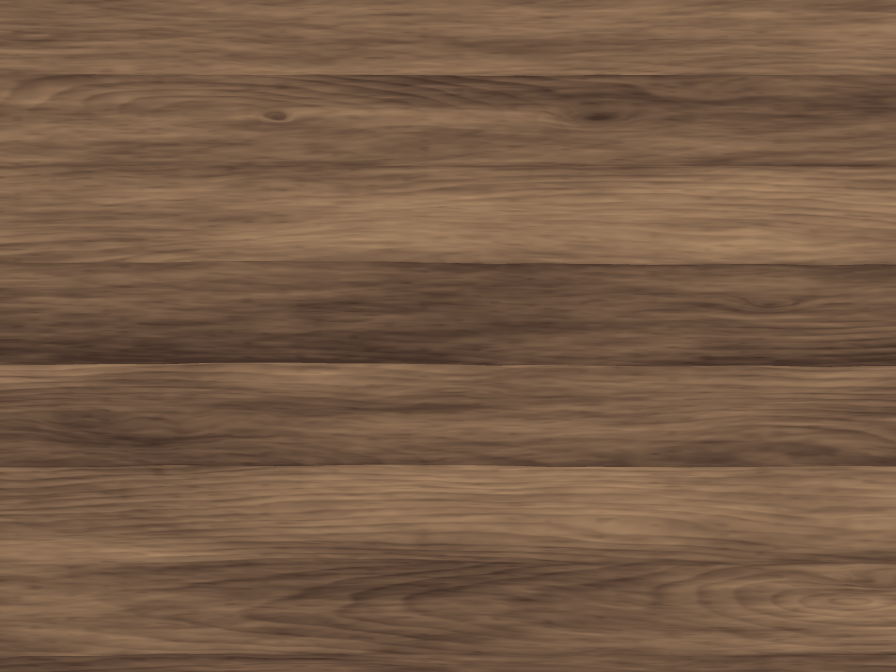
This texture is drawn by a Shadertoy shader. Its source:

```glsl
const vec3 DARK_WALNUT = vec3(0.300, 0.220, 0.175);
const vec3 LIGHT_WALNUT = vec3(0.620, 0.490, 0.370);
const float FIRST_EDGE = 0.036;
const float PLANK_HEIGHT = 0.1405;
const float RING_SPACING = 0.0105;
const float RING_DEPTH = 0.31;
const float RING_REACH = 0.65;
const float CLOUD_DEPTH = 0.95;
const float FIBRE_DEPTH = 0.62;
const float HAIR_DEPTH = 0.22;
const float PORE_DEPTH = 0.13;
const float SEAM_DEPTH = 0.34;
const float SEAM_WIDTH = 0.004;
const float SEAM_WOBBLE = 0.012;
const int SMOOTHING = 3;

// Per plank, bottom to top: tone, tone lean upwards, ring centre x, ring centre y
const vec4 PLANKS[8] = vec4[8](
    vec4(0.33,  0.00, 0.40, -0.09), vec4(0.54, -0.06, 1.27, 0.01),
    vec4(0.61,  0.05, 0.60, -0.20), vec4(0.50,  0.30, 0.25, -0.10),
    vec4(0.28,  0.10, 1.14, 0.12),  vec4(0.67,  0.00, 0.90, -0.15),
    vec4(0.44, -0.08, 0.30, 0.01),  vec4(0.62,  0.10, 0.10, 0.09));

// Knots: centre and radii
const vec4 KNOTS[5] = vec4[5](
    vec4(1.270, 0.136, 0.070, 0.014), vec4(0.250, 0.352, 0.200, 0.036),
    vec4(1.140, 0.547, 0.050, 0.012), vec4(0.885, 0.825, 0.050, 0.012),
    vec4(0.410, 0.825, 0.020, 0.008));

float hash(vec2 p) {
    vec3 q = fract(vec3(p.xyx) * 0.1031);
    q += dot(q, q.yzx + 33.33);
    return fract((q.x + q.y) * q.z);
}

float noise(vec2 p) {
    vec2 i = floor(p), f = fract(p);
    f = f * f * (3.0 - 2.0 * f);
    return mix(mix(hash(i), hash(i + vec2(1, 0)), f.x),
               mix(hash(i + vec2(0, 1)), hash(i + vec2(1, 1)), f.x), f.y);
}

// Layered noise centred on zero
float cloud(vec2 p) {
    float sum = 0.0, weight = 0.5;
    for (int i = 0; i < 4; i++) {
        sum += weight * (noise(p) - 0.5);
        p = p * 2.03 + 17.3;
        weight *= 0.5;
    }
    return sum;
}

float plankEdge(float k) {
    return FIRST_EDGE + PLANK_HEIGHT * k + 0.015 * sin(0.8 * k + 3.9);
}

float woodTone(vec2 p) {
    // Find the plank, with slightly wavy edges
    float y = p.y + SEAM_WOBBLE * cloud(vec2(p.x * 3.0, floor(p.y * 3.0)) + 5.0);
    float k = floor((y - FIRST_EDGE) / PLANK_HEIGHT);
    k += step(plankEdge(k + 1.0), y) - step(y, plankEdge(k));
    float low = plankEdge(k), high = plankEdge(k + 1.0);
    float middle = 0.5 * (low + high);
    vec4 plank = PLANKS[int(clamp(k + 1.0, 0.0, 7.0))];
    vec2 seed = vec2(37.0, 61.0) * (k + 2.0);

    // Knots darken the wood and push the grain aside
    float halo = 0.0, core = 0.0;
    for (int i = 0; i < 5; i++) {
        vec2 d = (p - KNOTS[i].xy) / KNOTS[i].zw;
        d += 1.1 * vec2(cloud(p * vec2(9, 40)), cloud(p * vec2(9, 40) + 50.0));
        float r2 = dot(d, d);
        halo += exp(-r2);
        core += exp(-14.0 * r2);
    }

    // Growth rings, arched near their centre and straight farther off
    float bend = 0.045 * cloud(p * vec2(1.7, 11.0) + seed) + 0.022 * halo;
    vec2 fromCentre = p - vec2(plank.z, middle + plank.w);
    fromCentre.x = RING_REACH * tanh(fromCentre.x / RING_REACH);
    float rings = length(fromCentre * vec2(0.19, 1.0)) + bend;
    float phase = fract(rings / RING_SPACING + 0.9 * cloud(p * vec2(5, 30) + seed));
    float lateWood = phase * phase * (1.0 - smoothstep(0.78, 1.0, phase));
    float ringFade = smoothstep(0.2, 0.8, noise(p * vec2(2.2, 16.0) + seed + 9.0));

    // Broad streaks, fibres, hairlines and thin pores follow the bent grain
    vec2 grain = vec2(p.x, p.y + bend);
    float streaks = cloud(grain * vec2(1.5, 17.0) + seed + 23.0);
    float fibres = cloud(grain * vec2(4.5, 75.0) + seed);
    float hairs = noise(grain * vec2(17.0, 205.0) + seed + 3.0) - 0.5;
    hairs += 0.7 * (noise(grain * vec2(43.0, 330.0) + seed) - 0.5);
    float pores = smoothstep(0.7, 1.0, noise(grain * vec2(38.0, 370.0) + seed + 71.0));

    float tone = plank.x + plank.y * (y - middle) / (high - low);
    tone += CLOUD_DEPTH * streaks + FIBRE_DEPTH * fibres;
    tone += HAIR_DEPTH * hairs - PORE_DEPTH * pores;
    tone -= RING_DEPTH * (0.3 + ringFade) * (lateWood - 0.2);
    tone -= 0.20 * halo + 0.18 * core;

    // Uneven dark seam between planks
    float seam = exp(-min(y - low, high - y) / SEAM_WIDTH);
    float nearest = y < middle ? k : k + 1.0;
    return tone - SEAM_DEPTH * seam * noise(vec2(p.x * 3.0, nearest * 7.3));
}

void mainImage(out vec4 fragColor, in vec2 fragCoord) {
    // Average a few heights per pixel to soften seams and fine grain
    float tone = 0.0;
    for (int i = 0; i < SMOOTHING; i++) {
        float shift = (float(i) + 0.5) / float(SMOOTHING) - 0.5;
        tone += woodTone((fragCoord + vec2(0.0, shift)) / iResolution.y);
    }
    tone = clamp(tone / float(SMOOTHING), -0.1, 1.1);
    fragColor = vec4(mix(DARK_WALNUT, LIGHT_WALNUT, tone), 1.0);
}
```
